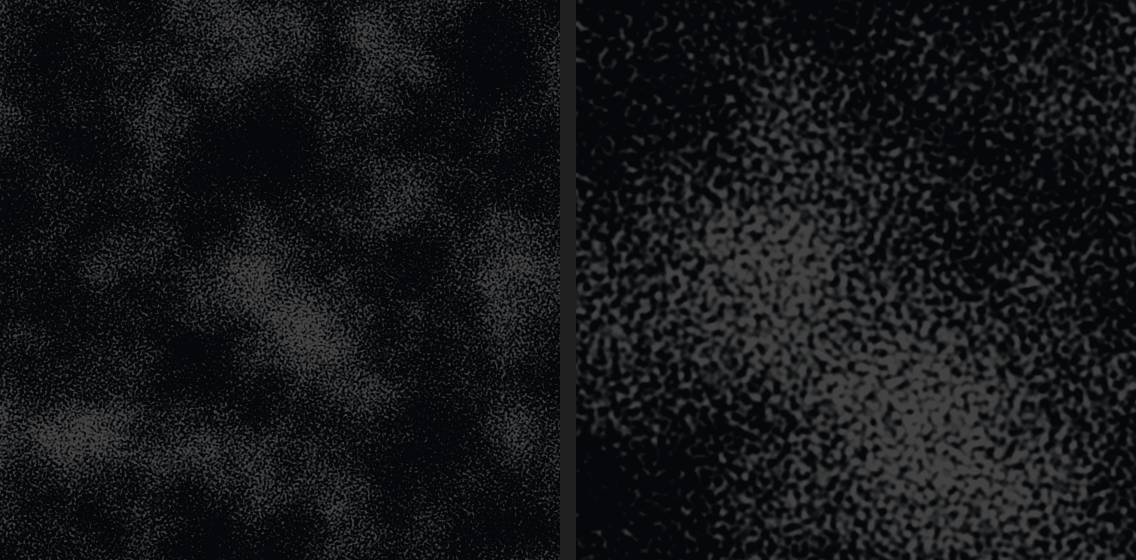
Left, the full canvas; right, a detail of the centre.
Give the GLSL for this texture, as a WebGL 1 fragment shader.

```glsl
precision highp float;
// Dark speckled surface: fine pale grains gathered in soft, drifting clouds.
// Two rotated layers of gradient noise make the grain; a fractal sum of the
// same noise raises or lowers it, so grains crowd together or thin out.

uniform vec2 u_resolution;

#define BASE_COLOR   vec3(0.021, 0.028, 0.039)
#define GRAIN_COLOR  vec3(0.262, 0.262, 0.262)
#define GRAIN_SCALE  215.0   // grain cells across the canvas
#define CLOUD_SCALE  4.0     // largest cloud cells across the canvas
#define CLOUD_GAIN   0.6     // strength of each finer cloud octave
#define CLOUD_AMOUNT 0.8     // how strongly clouds steer the grain
#define GRAIN_LOW    -0.6    // level at which grains start to show
#define GRAIN_HIGH   3.1     // level at which grains are brightest

const int CLOUD_OCTAVES = 5;
const float TAU = 6.2831853;

float hash(vec2 cell) {
  vec3 q = fract(vec3(cell.xyx) * vec3(0.1031, 0.1030, 0.0973));
  q += dot(q, q.yzx + 33.33);
  return fract((q.x + q.y) * q.z);
}

// Slope contribution of one lattice corner
float corner(vec2 cell, vec2 offset) {
  float angle = TAU * hash(cell);
  return dot(vec2(cos(angle), sin(angle)), offset);
}

float gradientNoise(vec2 p) {
  vec2 cell = floor(p);
  vec2 f = p - cell;
  vec2 fade = f * f * f * (f * (f * 6.0 - 15.0) + 10.0);
  vec2 e = vec2(1.0, 0.0);
  float bottom = mix(corner(cell, f), corner(cell + e.xy, f - e.xy), fade.x);
  float top = mix(corner(cell + e.yx, f - e.yx),
                  corner(cell + e.xx, f - e.xx), fade.x);
  return mix(bottom, top, fade.y);
}

mat2 rotation(float angle) {
  float c = cos(angle), s = sin(angle);
  return mat2(c, s, -s, c);
}

// Fractal clouds, scaled to a spread of about one
float clouds(vec2 p) {
  mat2 turn = rotation(0.65);
  float sum = 0.0, amplitude = 1.0;
  for (int i = 0; i < CLOUD_OCTAVES; i++) {
    sum += amplitude * gradientNoise(p);
    p = turn * p * 2.03 + vec2(17.3, 41.7);
    amplitude *= CLOUD_GAIN;
  }
  return sum * 3.8;
}

// Fine grain from two crossed layers, scaled to a spread of about one
float grain(vec2 p) {
  float first = gradientNoise(rotation(0.5) * p + 400.0);
  float second = gradientNoise(rotation(-0.9) * p * 0.87 + 900.0);
  return (first + second) * 3.37;
}

void main() {
  vec2 p = gl_FragCoord.xy / min(u_resolution.x, u_resolution.y);
  float density = CLOUD_AMOUNT * clouds(p * CLOUD_SCALE + vec2(53.2, 28.6));
  float level = grain(p * GRAIN_SCALE) + density;
  float speckle = smoothstep(GRAIN_LOW, GRAIN_HIGH, level);
  gl_FragColor = vec4(mix(BASE_COLOR, GRAIN_COLOR, speckle), 1.0);
}
```
